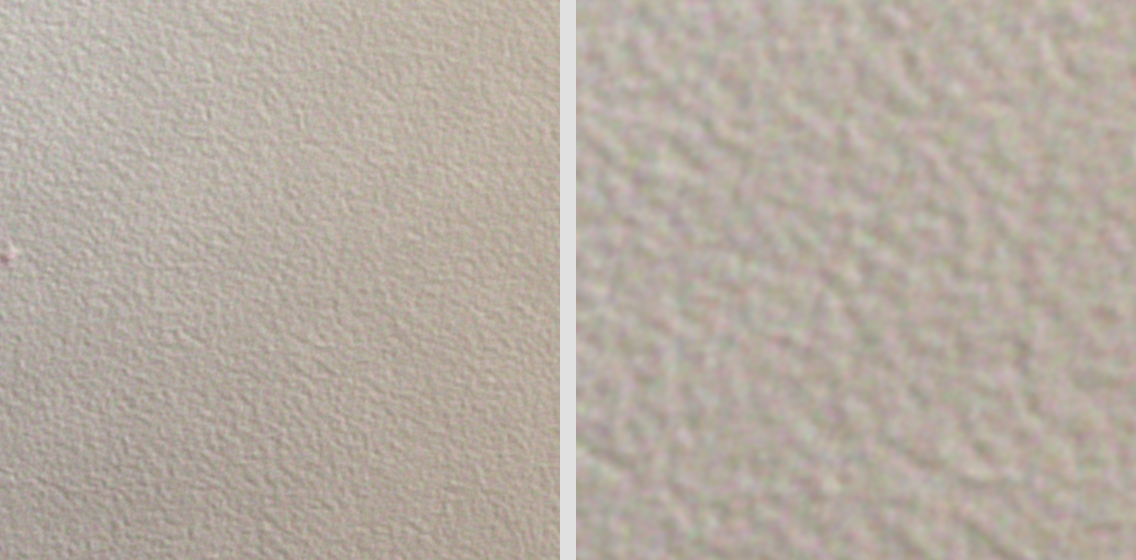
Left: the whole. Right: its middle third, enlarged.
Write a Shadertoy shader that draws this texture.

```glsl
vec2 hash22(vec2 p) {
    vec3 q = fract(vec3(p.xyx) * vec3(0.1031, 0.1030, 0.0973));
    q += dot(q, q.yzx + 33.33);
    return fract((q.xx + q.yz) * q.zy);
}

float cornerSlope(vec2 cell, vec2 f, vec2 corner) {
    return dot(hash22(cell + corner) * 2.0 - 1.0, f - corner);
}

// Gradient noise, roughly -0.7 to 0.7
float gradientNoise(vec2 p) {
    vec2 cell = floor(p), f = fract(p);
    vec2 u = f * f * f * (f * (f * 6.0 - 15.0) + 10.0);
    return mix(mix(cornerSlope(cell, f, vec2(0, 0)), cornerSlope(cell, f, vec2(1, 0)), u.x),
               mix(cornerSlope(cell, f, vec2(0, 1)), cornerSlope(cell, f, vec2(1, 1)), u.x), u.y);
}

// Plaster height: soft bumps stretched along the falling diagonal
float plasterHeight(vec2 uv) {
    vec2 p = mat2(0.77, 0.64, -0.64, 0.77) * uv;
    p += 0.005 * vec2(gradientNoise(uv * 23.0 + 40.0), gradientNoise(uv * 23.0 + 90.0));
    float bumps = 0.9 * gradientNoise(p * vec2(46.0, 60.0) + 100.0);
    bumps += 0.75 * gradientNoise(p.yx * vec2(96.0, 80.0) + 210.0);
    return bumps + 0.30 * gradientNoise(uv * 150.0 + 330.0);
}

// Blurred colour mottling at three scales
float mottle(vec2 uv, float seed) {
    vec2 p = mat2(0.89, 0.46, -0.46, 0.89) * uv;
    return 0.8 * gradientNoise(uv * 62.0 + seed)
         + gradientNoise(p.yx * 118.0 + seed * 1.7)
         + 0.8 * gradientNoise(p * 205.0 + seed * 2.3);
}

void mainImage(out vec4 fragColor, in vec2 fragCoord) {
    vec2 uv = fragCoord / iResolution.y;

    // Wall colour: cool and bright at upper left, warm at right, dim at lower left
    vec3 leftSide = mix(vec3(0.645, 0.608, 0.580), vec3(0.755, 0.735, 0.710), smoothstep(-0.1, 1.1, uv.y));
    vec3 rightSide = mix(vec3(0.695, 0.645, 0.595), vec3(0.745, 0.700, 0.645), uv.y);
    vec3 color = mix(leftSide, rightSide, smoothstep(-0.1, 1.1, uv.x));
    color += 0.022 * gradientNoise(uv * 5.0 + 17.0) + 0.020 * gradientNoise(uv * 14.0 + 57.0);

    // Relief lit from the upper right, flatter toward the top right
    vec2 toLight = vec2(0.0032, 0.0026);
    float relief = plasterHeight(uv - toLight) - plasterHeight(uv + toLight);
    float strength = mix(0.100, 0.066, smoothstep(0.3, 1.6, uv.x + 0.5 * uv.y));
    color += strength * relief * vec3(0.96, 1.0, 1.03);

    // Pink-green and blue-yellow blotches, then fine grain
    color += 0.062 * mottle(uv, 410.0) * vec3(0.70, -0.62, 0.30);
    color += 0.052 * mottle(uv, 530.0) * vec3(-0.20, -0.10, 1.0);
    color += 0.030 * gradientNoise(uv * 190.0 + 620.0);

    // Small paint nub at the left edge
    float nubShade = length((uv - vec2(0.009, 0.538)) * vec2(1.0, 0.75));
    float nubShine = length(uv - vec2(0.021, 0.547));
    color -= vec3(0.13, 0.20, 0.16) * exp(-pow(nubShade / 0.010, 2.0));
    color += vec3(0.16, 0.13, 0.14) * exp(-pow(nubShine / 0.012, 2.0));

    fragColor = vec4(clamp(color, 0.0, 1.0), 1.0);
}
```
